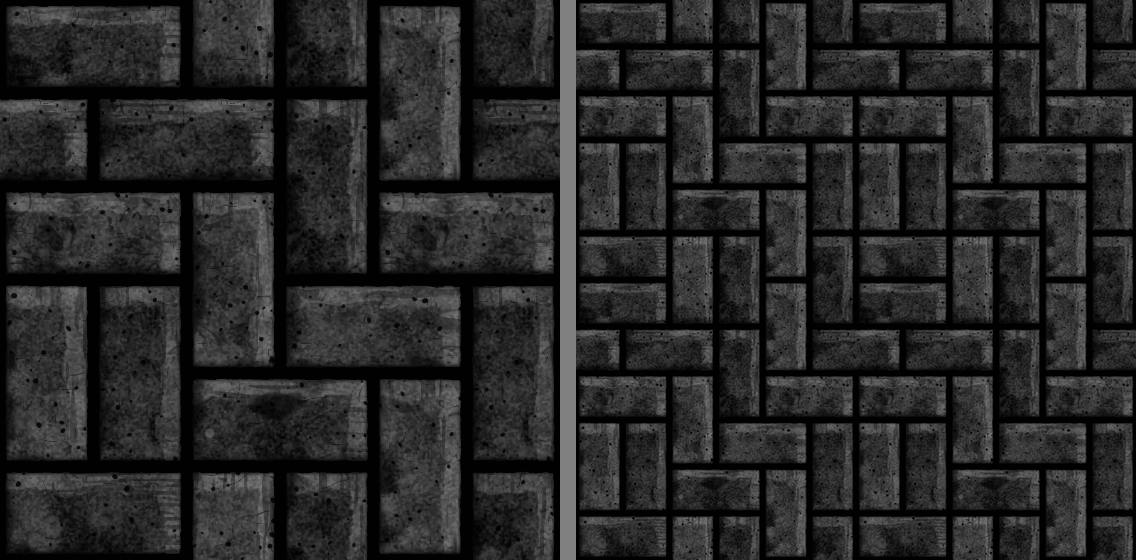
Left: one tile. Right: repeated 2 by 2.
This pattern is drawn by a Shadertoy shader. Its source:

```glsl
#define CELLS 6.0
#define VARIANTS 4.0
#define GAP 0.066
#define CORNER 0.02
#define RIM_WIDTH 0.21
#define MORTAR_TONE 0.002
#define RIM_TONE 0.345
#define PANEL_LIGHT 0.215
#define PANEL_DARK 0.13
#define GRAIN 0.14
#define CHIPPED_BRICK vec2(0.0, 2.0)
#define STAINED_BRICK vec2(2.0, 0.0)

// Bricks that close the bond across the edges: column, row, 0 upright or 2 flat
const vec3 closers[7] = vec3[7](
    vec3(0, 0, 2), vec3(5, 1, 2), vec3(0, 5, 2), vec3(0, 3, 0),
    vec3(2, 5, 0), vec3(3, 5, 0), vec3(5, 5, 0));

float hash(vec2 p) {
    vec3 h = fract(p.xyx * 0.1031);
    h += dot(h, h.yzx + 33.33);
    return fract((h.x + h.y) * h.z);
}

// x: nearest distance, y: nearest value, z: blended value around zero
vec3 cellular(vec2 x) {
    vec2 base = floor(x);
    float near = 9.0, pick = 0.0, sum = 0.0, total = 0.02;
    for (int j = -1; j <= 1; j++)
    for (int i = -1; i <= 1; i++) {
        vec2 cell = base + vec2(i, j);
        vec2 seed = cell + vec2(hash(cell), hash(cell + 57.0));
        float d = length(seed - x), value = hash(cell + 113.0);
        float weight = pow(max(0.0, 1.0 - d * d), 3.0);
        sum += (value - 0.5) * weight;
        total += weight;
        if (d < near) { near = d; pick = value; }
    }
    return vec3(near, pick, sum / total);
}

vec2 wobble(vec2 p) {
    return vec2(sin(p.y * 9.0 + 2.0 * sin(p.x * 7.0)) + 0.5 * sin(p.y * 31.0),
                sin(p.x * 8.0 + 2.0 * sin(p.y * 11.0)) + 0.5 * sin(p.x * 27.0));
}

float roundedBox(vec2 p, vec2 halfSize, float radius) {
    vec2 d = abs(p) - halfSize + radius;
    return length(max(d, 0.0)) + min(max(d.x, d.y), 0.0) - radius;
}

float below(float edge, float soft, float x) {
    return 1.0 - smoothstep(edge - soft, edge + soft, x);
}

// Herringbone: each diagonal steps through two upright and two flat halves
float brickHalf(vec2 cell) {
    float k = mod(cell.x + cell.y, 4.0);
    for (int i = 0; i < 7; i++) {
        vec3 b = closers[i];
        vec2 next = mod(b.xy + (b.z < 1.0 ? vec2(0, 1) : vec2(1, 0)), CELLS);
        if (cell == b.xy) k = b.z;
        if (cell == next) k = b.z + 1.0;
    }
    return k;
}

void mainImage(out vec4 fragColor, in vec2 fragCoord) {
    vec2 uv = fragCoord / iResolution.xy;
    vec2 p = vec2(uv.x, 1.0 - uv.y) * CELLS;
    float pixel = CELLS / min(iResolution.x, iResolution.y);

    // Brick frame
    vec2 cell = floor(p);
    float k = brickHalf(mod(cell, CELLS));
    bool upright = k < 1.5;
    vec2 along = upright ? vec2(0, 1) : vec2(1, 0);
    vec2 start = cell - along * mod(k, 2.0);
    vec2 id = mod(mod(start, CELLS), VARIANTS);
    vec2 q = (p - start - 0.5 - 0.5 * along) * vec2(1.0, -1.0);
    vec2 halfSize = 0.5 + 0.5 * along - GAP;

    // Noise layers in brick space
    vec2 n = q + id * 7.0;
    vec2 w = n + 0.012 * wobble(n);
    float blotch = cellular(w * 3.5).z;
    float mottle = cellular(w * 11.0).z;
    float grain = cellular(n * 38.0).z;
    float ragged = 0.13 * blotch + 0.05 * mottle;

    // Worn light rim along top and right, darker panel inside
    float age = upright ? mod(id.x, 2.0) : 0.65 - 0.5 * step(2.0, id.y);
    vec2 upper = halfSize - q, lower = halfSize + q;
    float rimDistance = min(upper.x, upper.y) - RIM_WIDTH + ragged;
    float rim = below(0.0, 0.02, rimDistance);
    float tone = mix(mix(PANEL_LIGHT, PANEL_DARK, age), RIM_TONE - 0.06 * age, rim);
    tone += 0.16 * blotch + 0.07 * mottle + GRAIN * grain;
    tone *= 1.0 - 0.4 * below(0.0, 0.02, abs(rimDistance)) * smoothstep(-0.1, 0.15, mottle);

    // Thin straight scratches following the brick length
    float streak = cellular(n * mix(vec2(26.0), vec2(3.0), along)).z;
    tone *= 1.0 - 0.35 * smoothstep(0.05, 0.35, streak) * (0.25 + 0.75 * rim);

    // Broken cracks, mostly level, and shorter upright ones
    float level = cellular(w * vec2(2.5, 8.0) + 3.7).z;
    float split = cellular(w * vec2(9.0, 3.5) + 9.1).z;
    float crack = below(0.015, 0.02 + pixel, abs(level)) * smoothstep(0.0, 0.15, mottle);
    crack = max(crack, below(0.015, 0.02 + pixel, abs(split)) * smoothstep(0.08, 0.22, -mottle));
    tone *= 1.0 - 0.55 * crack;

    // Sparse pits, and crumbling near the foot
    vec3 pits = cellular(w * 6.0);
    float pit = below(0.12, 0.05, pits.x + 0.15 * mottle) * step(0.68, pits.y);
    vec3 crumbs = cellular(w * vec2(12.0, 17.0));
    float foot = below(0.2, 0.2, lower.y + ragged);
    float crumble = foot * below(0.25, 0.15, crumbs.x) * step(0.5, crumbs.y);
    tone *= 1.0 - max(0.85 * pit, 0.45 * crumble);

    // One variant with a hollow, one with a stain and a pale nick
    vec2 c = q - vec2(-0.49, -0.05);
    float hollow = max(roundedBox(c, vec2(0.17, 0.13), 0.03), dot(c, vec2(0.7)) - 0.11) + 0.2 * ragged;
    float chipped = float(id == CHIPPED_BRICK);
    float slope = dot(c, vec2(0.8, 0.6));
    tone *= 1.0 - 0.55 * chipped * below(0.0, 0.01, hollow) * smoothstep(-0.15, 0.12, slope);
    tone += 0.08 * chipped * below(0.0, 0.02, abs(hollow)) * below(0.0, 0.05, slope);
    float stained = float(id == STAINED_BRICK);
    float stain = length((q - vec2(0.0, 0.17)) * vec2(0.6, 1.0)) + 0.6 * ragged;
    tone *= 1.0 - 0.6 * stained * below(0.15, 0.03, stain);
    tone += 0.18 * stained * below(0.05, 0.015, length(q - vec2(-0.75, -0.14)) + 0.5 * ragged);

    // Shaded left and lower sides, nearly straight outline, mortar
    tone *= mix(0.5, 1.0, smoothstep(0.0, 0.14, min(lower.x, lower.y) + ragged));
    float outline = roundedBox(q, halfSize, CORNER) + 0.015 * mottle + 0.01 * grain;
    tone *= mix(0.6, 1.0, smoothstep(0.0, 0.035, -outline));
    float cover = below(0.0, max(0.6 * pixel, 0.004), outline);
    fragColor = vec4(vec3(mix(MORTAR_TONE, max(tone, 0.01), cover)), 1.0);
}
```
